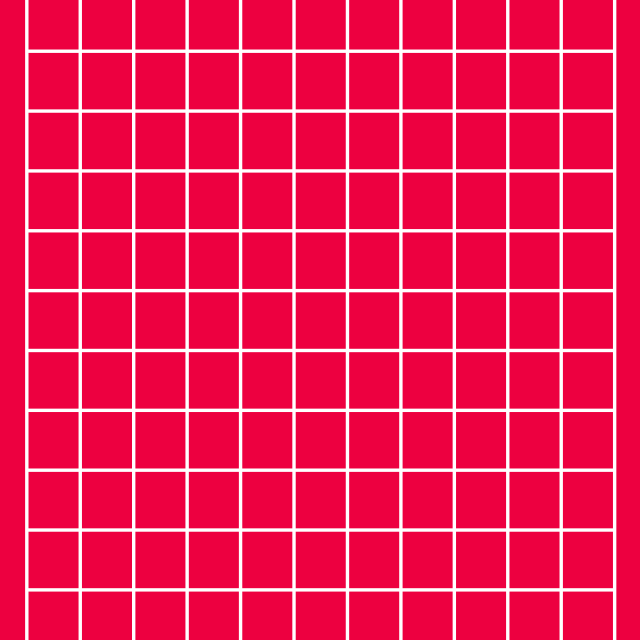
Write a WebGL 2 fragment shader that draws this pattern.

```glsl
#version 300 es
precision highp float;

uniform vec2 u_resolution;
out vec4 fragColor;

// Signed offset from the nearest of a finite row of evenly spaced lines
float nearestLine(float position, float first, float spacing, float lastIndex) {
    float index = clamp(round((position - first) / spacing), 0.0, lastIndex);
    return position - first - index * spacing;
}

// Share of one pixel covered by a band around zero
float bandCoverage(float offset, float halfWidth, float pixel) {
    return clamp((halfWidth - abs(offset)) / pixel + 0.5, 0.0, 1.0);
}

void main() {
    vec2 uv = gl_FragCoord.xy / u_resolution;
    vec2 pixel = 1.0 / u_resolution;
    float halfWidth = 0.00265;

    // Twelve uprights, running the full height
    float uprights = bandCoverage(nearestLine(uv.x, 0.0419, 0.0835, 11.0), halfWidth, pixel.x);

    // Ten crossbars, ending at the outermost uprights
    float crossbars = bandCoverage(nearestLine(uv.y, 0.0783, 0.09352, 9.0), halfWidth, pixel.y);
    crossbars *= bandCoverage(uv.x - 0.50115, 0.45925, pixel.x);

    vec3 red = vec3(0.93, 0.0, 0.25);
    vec3 white = vec3(1.0);
    float grid = 1.0 - (1.0 - uprights) * (1.0 - crossbars);
    fragColor = vec4(mix(red, white, grid), 1.0);
}
```
